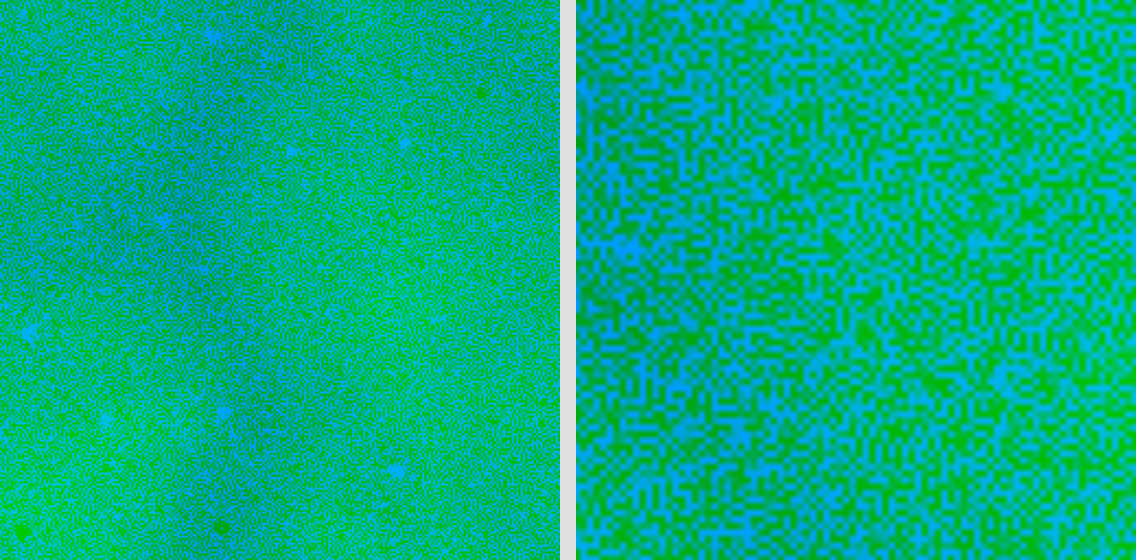
Left: the whole. Right: its middle third, enlarged.
This texture is drawn by a Shadertoy shader. Its source:

```glsl
// A fine maze of green and azure grains over soft, cloudy shading.
// Hashed cells pass through a ring-shaped filter that favours thin, winding
// strands; layered sines shade the field and cellular spots fuse some grains.

const float GRID = 256.0;       // grains across the canvas
const float SPOT_GRID = 9.0;    // spot cells across the canvas
const float GREEN_BLUE = 0.02;  // blue level of a green grain
const float AZURE_BLUE = 0.98;  // blue level of an azure grain

float hash(vec2 p) {
    vec3 q = fract(vec3(p.xyx) * 0.1031);
    q += dot(q, q.yzx + 33.33);
    return fract((q.x + q.y) * q.z);
}

// Filtered noise: neighbours oppose each other, so strands stay one cell wide.
float strandNoise(vec2 cell) {
    float sum = 0.0;
    for (int y = -2; y <= 2; y++) {
        for (int x = -2; x <= 2; x++) {
            vec2 offset = vec2(x, y);
            float r = length(offset);
            float weight = cos(3.0 * r) * exp(-0.35 * r * r);
            sum += weight * (hash(cell + offset + 7.0) - 0.5);
        }
    }
    return sum;
}

// Sparse round spots, positive for azure and negative for green.
float spots(vec2 uv, float density) {
    vec2 p = uv * SPOT_GRID;
    vec2 cell = floor(p);
    float seed = hash(cell + 91.0);
    vec2 centre = 0.25 + 0.5 * vec2(hash(cell + 17.0), hash(cell + 53.0));
    float radius = mix(0.07, 0.14, hash(cell + 29.0));
    float disc = 1.0 - smoothstep(0.5 * radius, 1.3 * radius, length(p - cell - centre));
    float side = hash(cell + 71.0) < 0.7 ? 1.0 : -1.0;
    return disc * side * step(seed, density);
}

float grain(vec2 cell, float softness) {
    vec2 uv = (cell + 0.5) / GRID;
    float level = strandNoise(cell) + 0.9 * spots(uv, 0.16);
    return smoothstep(-softness, softness, level);
}

// Grains blended across their borders, a little crisper than linear.
float maze(vec2 uv, float softness) {
    vec2 p = uv * GRID - 0.5;
    vec2 cell = floor(p);
    vec2 f = p - cell;
    f = mix(f, f * f * (3.0 - 2.0 * f), 0.6);
    float low = mix(grain(cell, softness), grain(cell + vec2(1, 0), softness), f.x);
    float high = mix(grain(cell + vec2(0, 1), softness), grain(cell + vec2(1, 1), softness), f.x);
    return mix(low, high, f.y);
}

// Layered, turned and warped sines, roughly -1 to 1.
float clouds(vec2 p, float gain) {
    float sum = 0.0;
    float amplitude = 0.5;
    for (int i = 0; i < 5; i++) {
        sum += amplitude * sin(p.x + 1.3 * sin(0.8 * p.y + float(i))) * cos(p.y + sin(p.x));
        p = mat2(1.36, 1.10, -1.10, 1.36) * p + 2.7;
        amplitude *= gain;
    }
    return sum;
}

float bump(vec2 offset, vec2 size) {
    vec2 d = offset / size;
    return exp(-dot(d, d));
}

// Broad shade: a winding dark band, a dim upper corner and two bright areas.
float shade(vec2 uv) {
    float bandX = 0.39 + 0.07 * sin(8.0 * (uv.y - 0.83));
    float level = 0.70 - 0.04 * (uv.y - 0.5);
    level -= 0.075 * bump(vec2(uv.x - bandX, 0.0), vec2(0.13, 1.0));
    level -= 0.05 * bump(uv - vec2(0.92, 0.90), vec2(0.16, 0.25));
    level -= 0.05 * bump(uv - vec2(0.12, 0.58), vec2(0.17, 0.12));
    level += 0.06 * bump(uv - vec2(0.10, 0.14), vec2(0.22, 0.20));
    level += 0.04 * bump(uv - vec2(0.68, 0.50), vec2(0.18, 0.32));
    return level + 0.035 * clouds(uv * 11.0, 0.65);
}

void mainImage(out vec4 fragColor, in vec2 fragCoord) {
    vec2 uv = fragCoord / iResolution.xy;
    float azure = maze(uv, 0.36);
    float light = shade(uv);

    // Darker areas lean to azure, brighter ones to pure green.
    float blue = mix(GREEN_BLUE, AZURE_BLUE, azure) + 0.5 * (0.69 - light);
    float green = light + 0.015 - 0.03 * azure;
    fragColor = vec4(0.0, green, clamp(blue, 0.0, 1.0), 1.0);
}
```
